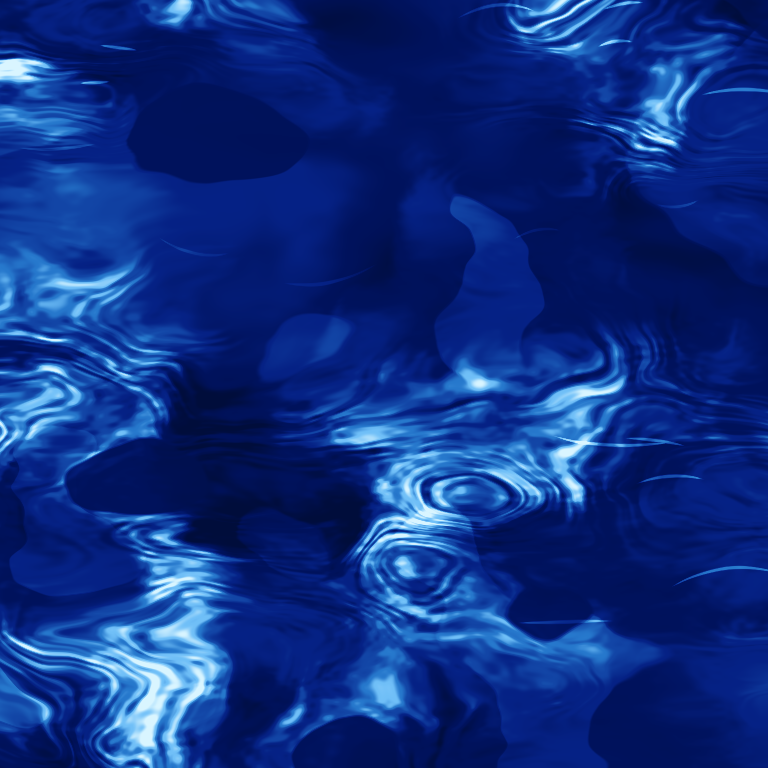
Reproduce this texture procedurally as a Shadertoy shader.

```glsl
float hash(vec2 p) {
    vec3 q = fract(p.xyx * 0.1031);
    q += dot(q, q.yzx + 33.33);
    return fract((q.x + q.y) * q.z);
}

float noise(vec2 p) {
    vec2 i = floor(p), f = fract(p);
    f = f * f * (3.0 - 2.0 * f);
    return mix(mix(hash(i), hash(i + vec2(1, 0)), f.x),
               mix(hash(i + vec2(0, 1)), hash(i + vec2(1, 1)), f.x), f.y);
}

float fbm(vec2 p) {
    float sum = 0.0, amp = 0.53;
    for (int i = 0; i < 4; i++) {
        sum += amp * noise(p);
        p = p * 2.03 + 17.3;
        amp *= 0.5;
    }
    return sum;
}

// Deep navy through cobalt to icy highlights
vec3 blueRamp(float tone) {
    vec3 c = mix(vec3(0.00, 0.05, 0.23), vec3(0.00, 0.07, 0.36), smoothstep(0.0, 0.2, tone));
    c = mix(c, vec3(0.02, 0.13, 0.52), smoothstep(0.2, 0.4, tone));
    c = mix(c, vec3(0.07, 0.27, 0.65), smoothstep(0.4, 0.6, tone));
    c = mix(c, vec3(0.15, 0.47, 0.80), smoothstep(0.6, 0.8, tone));
    c = mix(c, vec3(0.44, 0.75, 0.97), smoothstep(0.8, 1.0, tone));
    return mix(c, vec3(0.85, 0.96, 1.00), smoothstep(1.0, 1.3, tone));
}

// Thin curved scratches, tapered at both ends
float scratches(vec2 p) {
    float mask = 0.0;
    for (float i = 0.0; i < 16.0; i++) {
        vec2 center = vec2(hash(vec2(i, 1.0)), hash(vec2(i, 2.0)));
        float halfLength = mix(0.02, 0.09, pow(hash(vec2(i, 3.0)), 2.0));
        vec2 d = p - center;
        float along = d.x / halfLength;
        float slope = 0.5 * (hash(vec2(i, 4.0)) - 0.5);
        float bend = 0.5 * (hash(vec2(i, 5.0)) - 0.5) / halfLength;
        float across = abs(d.y - slope * d.x - bend * d.x * d.x);
        float width = 0.0025 * max(1.0 - along * along, 0.0);
        mask = max(mask, (1.0 - smoothstep(width * 0.4, width + 0.0008, across))
                         * (1.0 - smoothstep(0.75, 1.0, abs(along))));
    }
    return mask;
}

void mainImage(out vec4 fragColor, in vec2 fragCoord) {
    vec2 p = fragCoord / iResolution.y;

    // Sideways smear of the wet paint
    vec2 warp = vec2(fbm(p * vec2(3, 5)), fbm(p * vec2(3, 5) + 40.0)) - 0.5;
    vec2 q = p + warp * vec2(0.25, 0.1);

    // Brush ridges follow the contours of a folded field
    float fold = noise(q * vec2(3, 8) + 5.0) + 0.35 * noise(q * vec2(9, 17));
    float comb = noise(vec2(fold * 24.0, q.x * 10.0));
    float bristle = noise(vec2(fold * 45.0 + q.y * 40.0, q.x * 30.0));
    float grain = noise(q * vec2(70, 150));
    float ridges = comb * 0.45 + bristle * 0.37 + grain * 0.18 - 0.5;

    // Bands of busy strokes and the patches of light on them
    float busy = smoothstep(0.34, 0.6, fbm(p * vec2(2, 4) + 11.0)
                            + 0.12 * cos(12.566 * (p.y - 0.93)));
    float glow = smoothstep(0.45, 0.85, noise(q * vec2(9, 7) + 3.0) + 0.25 * ridges);
    float broad = fbm(q * vec2(3, 6) + 25.0);

    float tone = 0.25 + 0.75 * (broad - 0.5);
    tone += busy * 0.35 * ridges;
    tone += glow * (0.2 + busy * (0.42 + 1.5 * ridges));

    // Smooth films and dark slabs with crisp edges
    float film = smoothstep(0.67, 0.695, noise(q * vec2(8, 7) + 90.0));
    tone += 0.17 * film * (0.4 + noise(p * vec2(5, 12)));
    float slab = smoothstep(0.72, 0.74, noise(q * vec2(4, 5) + 60.0));
    tone = mix(tone, 0.08 + 0.14 * broad, 0.85 * slab);

    tone += 0.45 * scratches(p + 0.02 * warp) * (0.3 + 0.7 * busy);
    fragColor = vec4(blueRamp(tone), 1.0);
}
```
